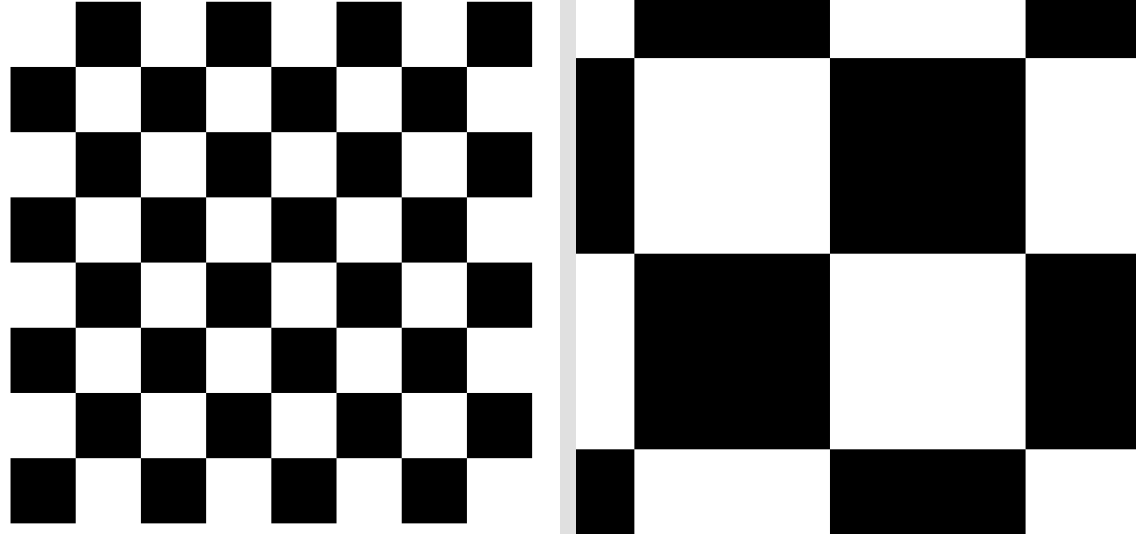
Left, the full canvas; right, a detail of the centre.
This pattern is drawn by a Shadertoy shader. Its source:

```glsl
const vec3 PAPER = vec3(1.0);
const vec3 INK = vec3(0.0);
const float CELLS = 8.0;                        // squares along each side
const float CELL_SIZE = 0.1221;                 // in canvas heights
const vec2 BOARD_ORIGIN = vec2(0.0197, 0.0199); // lower left corner

// Square wave of period two, positive in even cells, with soft edges
vec2 squareWave(vec2 p, float halfPixel) {
    vec2 edgeDistance = 0.5 - abs(fract(p) - 0.5);
    vec2 parity = 1.0 - 2.0 * mod(floor(p), 2.0);
    return parity * clamp(edgeDistance / halfPixel, 0.0, 1.0);
}

// Ink coverage of the checkerboard, dark in the lower left cell
float checker(vec2 p, float halfPixel) {
    vec2 wave = squareWave(p, halfPixel);
    return 0.5 + 0.5 * wave.x * wave.y;
}

// Coverage of a square spanning zero to side on both axes
float squareMask(vec2 p, float side, float halfPixel) {
    vec2 inside = 0.5 * side - abs(p - 0.5 * side);
    vec2 cover = clamp(0.5 + 0.5 * inside / halfPixel, 0.0, 1.0);
    return cover.x * cover.y;
}

void mainImage(out vec4 fragColor, in vec2 fragCoord) {
    // Board coordinates, one unit per cell
    vec2 board = (fragCoord / iResolution.y - BOARD_ORIGIN) / CELL_SIZE;
    float halfPixel = 0.5 / (iResolution.y * CELL_SIZE);

    // Hold the outer cells solid up to the border
    vec2 held = clamp(board, vec2(halfPixel), vec2(CELLS - halfPixel));
    float ink = checker(held, halfPixel) * squareMask(board, CELLS, halfPixel);

    fragColor = vec4(mix(PAPER, INK, ink), 1.0);
}
```
